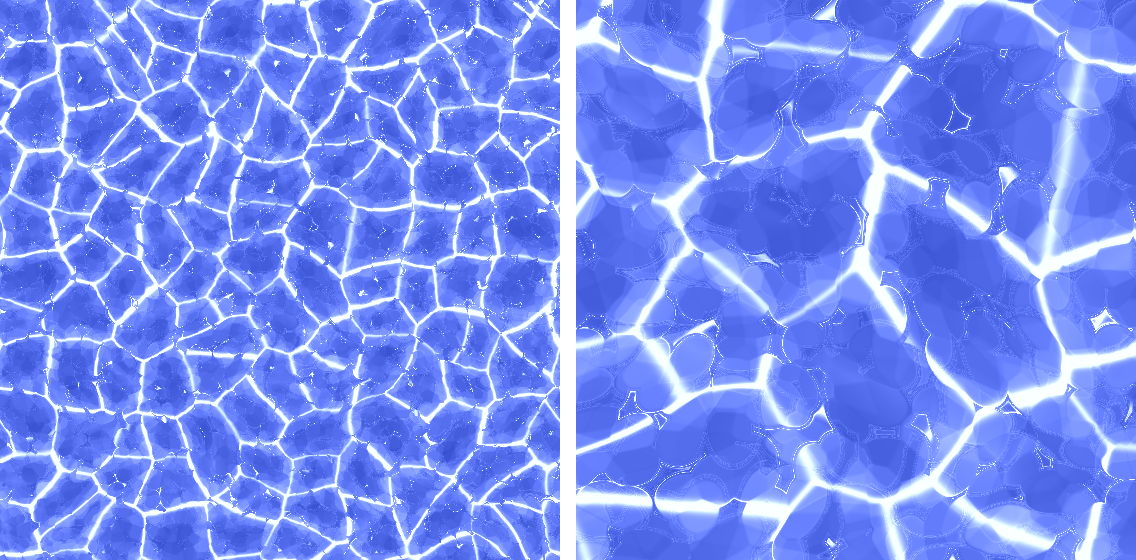
Left, the full canvas; right, a detail of the centre.
Reproduce this texture procedurally as a Shadertoy shader.

```glsl
// Tiling pool caustics: white light walls around blue, faceted water cells.
#define CELLS vec2(11.0, 11.0)
#define WISP_CELLS vec2(8.0, 7.0)
#define WATER vec3(0.33, 0.43, 0.93)
#define LIGHT_LIMIT vec3(0.98, 1.0, 1.0)
#define DEPTH 0.075
#define HALO 0.36
#define HALO_WIDTH 0.12
#define LINE_LIGHT 0.9
#define WISP_LIGHT 0.16
#define FACET_CONTRAST 0.13
#define RAGGED 0.14
#define TAU 6.2831853

vec2 hash2(vec2 p) {
    vec3 q = fract(p.xyx * vec3(0.1031, 0.1030, 0.0973));
    q += dot(q, q.yzx + 33.33);
    return fract((q.xx + q.yz) * q.zy);
}

// Slow periodic bending that curves the walls
vec2 bend(vec2 p) {
    vec2 a = TAU * p;
    vec2 slow = sin(vec2(3.0 * a.y + a.x, 3.0 * a.x - 2.0 * a.y + 1.7));
    vec2 fast = sin(vec2(8.0 * a.y - 3.0 * a.x + 0.6, 7.0 * a.x + 4.0 * a.y));
    return p + 0.010 * slow + 0.0035 * fast;
}

// Cellular walls: x = distance to the nearest wall, y = summed wall light
vec2 walls(vec2 p, vec2 count, float seed) {
    vec2 g = p * count, base = floor(g), f = g - base;
    vec2 nearCell = vec2(0.0), nearOffset = vec2(0.0);
    float nearest = 9.0;
    for (int y = -1; y <= 1; y++)
    for (int x = -1; x <= 1; x++) {
        vec2 cell = vec2(x, y);
        vec2 r = cell + 0.04 + 0.92 * hash2(mod(base + cell, count) + seed) - f;
        float d = dot(r, r);
        if (d < nearest) { nearest = d; nearCell = cell; nearOffset = r; }
    }
    vec2 ownId = mod(base + nearCell, count);
    float dist = 1.0, light = 0.0;
    for (int y = -2; y <= 2; y++)
    for (int x = -2; x <= 2; x++) {
        if (x == 0 && y == 0) continue;
        vec2 cell = nearCell + vec2(x, y);
        vec2 id = mod(base + cell, count);
        vec2 r = cell + 0.04 + 0.92 * hash2(id + seed) - f;
        float d = dot(0.5 * (r + nearOffset), normalize(r - nearOffset));
        vec2 kind = hash2(id + ownId + seed + 57.0);
        float width = mix(0.020, 0.043, kind.x * kind.x);
        light += mix(0.35, 1.3, kind.y) * exp(-d * d / (width * width));
        dist = min(dist, d);
    }
    return vec2(dist, light);
}

// Flat facets with soft borders: xy = facet centre, z = its random shade
vec3 facet(vec2 p, vec2 count, float seed) {
    vec2 g = p * count, base = floor(g);
    vec3 sum = vec3(0.0);
    float total = 1e-9;
    for (int y = -1; y <= 1; y++)
    for (int x = -1; x <= 1; x++) {
        vec2 cell = base + vec2(x, y);
        vec2 id = mod(cell, count) + seed;
        vec2 site = cell + hash2(id);
        vec2 r = site - g;
        float weight = exp(-40.0 * dot(r, r));
        sum += weight * vec3(site / count, hash2(id + 19.0).x);
        total += weight;
    }
    return sum / total;
}

float halo(vec2 p) {
    return exp(-walls(p, CELLS, 3.0).x / HALO_WIDTH);
}

void mainImage(out vec4 fragColor, in vec2 fragCoord) {
    vec2 uv = fragCoord / iResolution.xy;
    vec2 p = bend(uv);

    // Three overlapping sheets of facets, stretched in different directions
    vec3 tall = facet(p, vec2(50.0, 32.0), 11.0);
    vec3 wide = facet(p, vec2(34.0, 53.0), 71.0);
    vec3 fine = facet(p, vec2(47.0, 45.0), 131.0);
    float glow = (halo(tall.xy) + halo(wide.xy) + halo(fine.xy)) / 3.0;
    float shade = (tall.z + wide.z + fine.z) / 3.0 - 0.5;

    // Sharp walls, slightly broken by the facets
    float line = walls(mix(p, fine.xy, RAGGED), CELLS, 3.0).y;

    // Faint second network that fades in and out
    vec2 a = TAU * uv;
    float patches = 0.5 + 0.25 * (sin(2.0 * a.x + 3.0 * a.y) + sin(3.0 * a.x - 2.0 * a.y + 2.0));
    float wispDist = walls(mix(p, wide.xy, 0.5), WISP_CELLS, 203.0).x;
    float wisp = patches * exp(-wispDist / 0.07);

    float light = HALO * glow + FACET_CONTRAST * shade + LINE_LIGHT * line
                + WISP_LIGHT * wisp - DEPTH;
    fragColor = vec4(min(WATER + light, LIGHT_LIMIT), 1.0);
}
```
